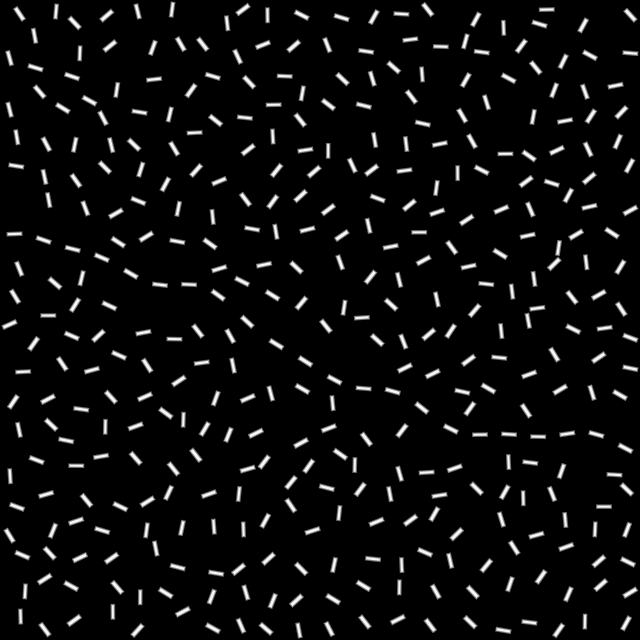
Give the GLSL for this pattern, as a Shadertoy shader.

```glsl
// Short white dashes scattered evenly on black, with one dashed strand winding across.
#define CELLS 20.0          // scattered dashes per side
#define STRAND_DASHES 22.0  // dashes along the strand
#define STRAND_GAP 0.032    // clear distance kept around the strand
#define DASH_LENGTH 0.0228
#define WIDTH_STRAIGHT 0.0050
#define WIDTH_DIAGONAL 0.0066
#define EDGE_SOFTNESS 0.0036
#define JITTER 0.95
#define SPACING 1.0         // cells closer than this push apart
#define MARGIN 0.3          // border in cells
#define BRIGHTNESS 0.97

const float PI = 3.14159;

vec2 hash2(vec2 p) {
    vec3 q = fract(p.xyx * vec3(0.1031, 0.1030, 0.0973));
    q += dot(q, q.yzx + 33.33);
    return fract((q.xx + q.yz) * q.zy);
}

// Jittered point of a grid cell
vec2 rawSite(vec2 cell) {
    return cell + 0.5 + JITTER * (hash2(cell + 17.0) - 0.5);
}

// Point after one step of pushing away from its neighbours
vec2 relaxedSite(vec2 cell) {
    vec2 site = rawSite(cell), push = vec2(0.0);
    for (int j = -1; j <= 1; j++)
    for (int i = -1; i <= 1; i++) {
        if (i == 0 && j == 0) continue;
        vec2 away = site - rawSite(cell + vec2(i, j));
        float dist = max(length(away), 0.001);
        push += away / dist * max(SPACING - dist, 0.0) * 0.5;
    }
    vec2 moved = site + clamp(push, -0.5, 0.5);
    return clamp(moved, vec2(MARGIN), vec2(CELLS - MARGIN));
}

// Height of the strand: a soft step with a slow wave
float strandHeight(float x) {
    return 0.47 - 0.17 * tanh((x - 0.43) * 3.6)
         + 0.012 * sin(x * 23.0) + 0.006 * sin(x * 41.0 + 1.0);
}

float strandSlope(float x) {
    return (strandHeight(x + 0.01) - strandHeight(x - 0.01)) / 0.02;
}

// Signed distance to a dash centred at the origin; diagonals are thicker
float dashDistance(vec2 p, float angle) {
    float c = cos(angle), s = sin(angle);
    vec2 local = vec2(c * p.x + s * p.y, c * p.y - s * p.x);
    float width = mix(WIDTH_STRAIGHT, WIDTH_DIAGONAL, abs(sin(2.0 * angle)));
    vec2 q = abs(local) - 0.5 * vec2(DASH_LENGTH, width);
    return length(max(q, 0.0)) + min(max(q.x, q.y), 0.0);
}

void mainImage(out vec4 fragColor, in vec2 fragCoord) {
    vec2 uv = fragCoord / iResolution.xy;
    float nearest = 1.0;

    // Scattered dashes, left out close to the strand
    vec2 home = floor(uv * CELLS);
    for (int j = -1; j <= 1; j++)
    for (int i = -1; i <= 1; i++) {
        vec2 cell = home + vec2(i, j);
        if (min(cell.x, cell.y) < 0.0 || max(cell.x, cell.y) >= CELLS) continue;
        vec2 site = relaxedSite(cell) / CELLS;
        float slope = strandSlope(site.x);
        float gap = abs(site.y - strandHeight(site.x)) / sqrt(1.0 + slope * slope);
        if (gap < STRAND_GAP) continue;
        float angle = PI * hash2(cell + 71.0).x;
        nearest = min(nearest, dashDistance(uv - site, angle));
    }

    // Dashes following the strand
    float homeDash = floor(uv.x * STRAND_DASHES);
    for (int k = -1; k <= 1; k++) {
        float x = (homeDash + float(k) + 0.5) / STRAND_DASHES;
        if (x < 0.0 || x > 1.0) continue;
        vec2 site = vec2(x, strandHeight(x));
        nearest = min(nearest, dashDistance(uv - site, atan(strandSlope(x))));
    }

    // Linear edge ramp, never narrower than a pixel
    float ramp = max(EDGE_SOFTNESS, 1.0 / iResolution.y);
    float ink = clamp(0.5 - nearest / ramp, 0.0, 1.0);
    fragColor = vec4(vec3(BRIGHTNESS * ink), 1.0);
}
```
